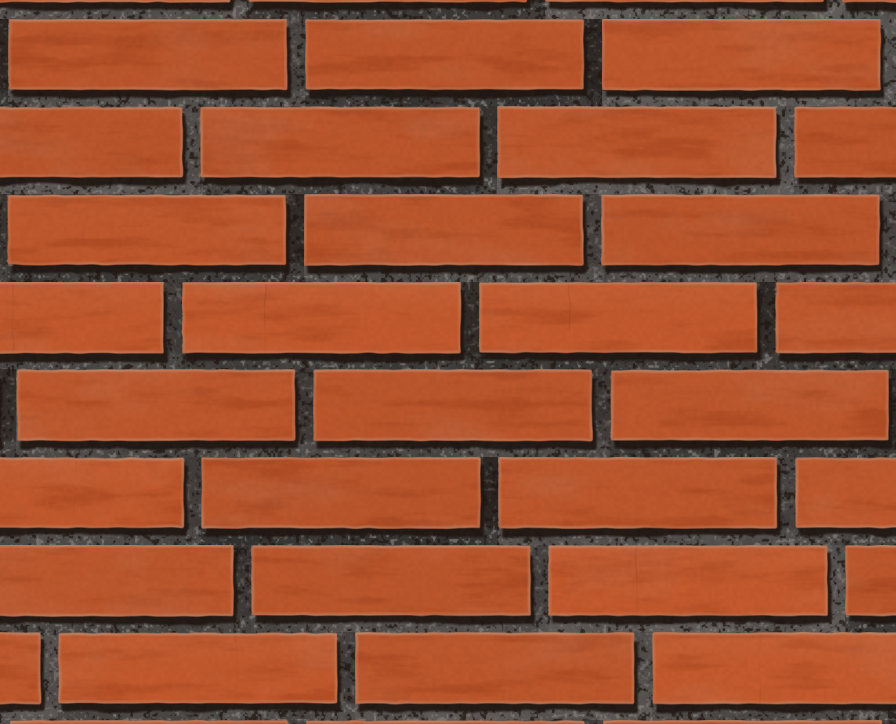
This texture is drawn by a Shadertoy shader. Its source:

```glsl
// Running brick wall: long orange bricks in irregularly staggered courses.
// Each cell holds a rounded box with pale worn edges; a shifted copy of the
// box casts a dark shadow onto speckled grey mortar. Unit: canvas height.

const vec2 CELL = vec2(0.4100, 0.1211);    // brick plus joint
const vec2 BRICK = vec2(0.3860, 0.0990);   // brick face
const float TOP_MARGIN = 0.0257;           // top edge of the first full course

const vec3 CLAY = vec3(0.735, 0.335, 0.170);
const vec3 CLAY_PALE = vec3(0.735, 0.400, 0.260);
const vec3 CLAY_DARK = vec3(0.640, 0.265, 0.120);
const vec3 WORN_EDGE = vec3(0.740, 0.500, 0.380);
const vec3 MORTAR = vec3(0.290, 0.280, 0.270);
const vec3 MORTAR_PALE = vec3(0.520, 0.500, 0.480);
const vec3 SHADOW = vec3(0.125, 0.085, 0.065);

// Horizontal shift of each course, as a fraction of the cell width
const float COURSE_SHIFT[10] = float[10](
    0.835, 0.027, 0.675, 0.024, 0.612, 0.055, 0.678, 0.847, 0.196, 0.030);

float hash(vec2 p) {
    vec3 q = fract(vec3(p.xyx) * 0.1031);
    q += dot(q, q.yzx + 33.33);
    return fract((q.x + q.y) * q.z);
}

float noise(vec2 p) {
    vec2 i = floor(p), f = fract(p);
    f = f * f * (3.0 - 2.0 * f);
    return mix(mix(hash(i), hash(i + vec2(1, 0)), f.x),
               mix(hash(i + vec2(0, 1)), hash(i + vec2(1, 1)), f.x), f.y);
}

float fbm(vec2 p) {
    float sum = 0.0, weight = 0.5;
    for (int i = 0; i < 4; i++) {
        sum += weight * noise(p);
        p = p * 2.03 + 17.7;
        weight *= 0.5;
    }
    return sum / 0.9375;
}

float roundedBox(vec2 p, vec2 halfSize, float radius) {
    vec2 q = abs(p) - halfSize + radius;
    return length(max(q, 0.0)) + min(max(q.x, q.y), 0.0) - radius;
}

float coverage(float dist, float blur) {
    return 1.0 - smoothstep(-blur, blur, dist);
}

// Speckled mortar, with a tone that differs from joint to joint
vec3 mortarColor(vec2 p, float tone) {
    float grain = 0.6 * noise(p * 170.0) + 0.4 * noise(p * 330.0 + 9.0);
    vec3 color = MORTAR * (0.55 + 0.5 * tone + 0.35 * fbm(p * 25.0));
    color = mix(color, MORTAR_PALE, 0.7 * smoothstep(0.58, 0.85, grain));
    return mix(color, SHADOW, 0.75 * (1.0 - smoothstep(0.2, 0.42, grain)));
}

// Clay face: streaks, pale bloom, a tone per brick and faint vertical cracks
vec3 clayColor(vec2 p, vec2 facePos, vec2 id) {
    float seed = hash(id + 3.1);
    vec2 q = p + seed * 31.0;
    float streaks = fbm(q * vec2(12.0, 70.0));
    float bloom = fbm(q * vec2(8.0, 18.0) + 40.0);
    vec3 color = mix(CLAY, CLAY_DARK, 0.55 * smoothstep(0.45, 0.8, streaks));
    color = mix(color, CLAY_PALE, 0.45 * smoothstep(0.48, 0.8, bloom));
    float upperPart = smoothstep(0.45, 1.0, 1.0 - facePos.y / BRICK.y);
    color = mix(color, CLAY_PALE, 0.28 * upperPart * seed);
    color *= 0.97 + 0.06 * seed + 0.04 * (noise(p * 200.0) - 0.5);
    float crackX = BRICK.x * (0.3 + 0.6 * hash(id + 8.7));
    float crack = coverage(abs(facePos.x - crackX + 0.004 * noise(p * 40.0)) - 0.0008, 0.0012);
    return color * (1.0 - 0.12 * crack * step(0.7, seed) * noise(p * 30.0));
}

void mainImage(out vec4 fragColor, in vec2 fragCoord) {
    vec2 p = fragCoord / iResolution.y;
    p.y = 1.0 - p.y;                       // measure down from the top
    float blur = max(0.0014, 0.75 / iResolution.y);

    // Course and brick of this point
    float course = floor((p.y - TOP_MARGIN) / CELL.y);
    float shift = COURSE_SHIFT[clamp(int(course) + 1, 0, 9)];
    float along = p.x / CELL.x - shift;
    vec2 id = vec2(floor(along), course) + 20.0;
    vec2 facePos = vec2(fract(along) * CELL.x, p.y - TOP_MARGIN - course * CELL.y);

    // Brick outline, slightly uneven
    vec2 halfSize = 0.5 * BRICK - 0.0012 * vec2(hash(id), hash(id + 5.3));
    vec2 centered = facePos - 0.5 * BRICK;
    float wobble = 0.0016 * (noise(p * 55.0) - 0.5);
    float brickDist = roundedBox(centered, halfSize, 0.0025) + wobble;

    // Mortar, then the shadow beneath and to the right of the brick
    float jointTone = hash(id + 12.9);
    vec3 color = mortarColor(p, jointTone);
    float headJoint = smoothstep(BRICK.x - 0.002, BRICK.x + 0.004, facePos.x)
                    * coverage(facePos.y - BRICK.y, 0.004);
    color = mix(color, SHADOW, headJoint * (0.55 - 0.45 * jointTone));
    vec2 shadowOffset = vec2(0.005, 0.0105 + 0.005 * (noise(p * vec2(18.0, 4.0)) - 0.5));
    float shadowDist = roundedBox(centered - shadowOffset, halfSize, 0.003) + 2.0 * wobble;
    color = mix(color, SHADOW, 0.92 * coverage(shadowDist, 0.0028));

    // Clay face with worn pale rim, strongest along the top
    vec3 clay = clayColor(p, facePos, id);
    float rim = smoothstep(-0.0058, -0.0015, brickDist);
    float topRim = coverage(facePos.y - 0.004, 0.002);
    float wear = 0.3 + 0.45 * noise(p * 22.0 + 6.0) + 0.3 * topRim;
    clay = mix(clay, WORN_EDGE, rim * min(wear, 1.0));
    color = mix(color, clay, coverage(brickDist, blur));

    fragColor = vec4(color, 1.0);
}
```
